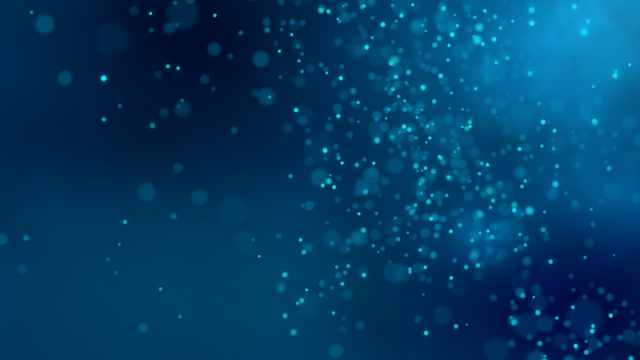
A Shadertoy shader for this background:

```glsl
// Glowing dust drifting through deep blue water light.
// Wide Gaussian pools tint the backdrop, fractal noise adds haze, and
// jittered grids scatter soft bokeh discs and sharp cyan sparks on top.

const float ASPECT = 16.0 / 9.0;
const vec3 SEA    = vec3(0.00, 0.20, 0.35);
const vec3 ABYSS  = vec3(0.00, 0.045, 0.16);
const vec3 TEAL   = vec3(0.00, 0.28, 0.41);
const vec3 NAVY   = vec3(0.00, 0.04, 0.25);
const vec3 AZURE  = vec3(0.00, 0.36, 0.56);
const vec3 SKY    = vec3(0.09, 0.68, 0.90);
const vec3 BOKEH  = vec3(0.01, 0.57, 0.74);
const vec3 SPARK  = vec3(0.08, 0.90, 0.95);

vec3 hash3(vec2 p) {
    vec3 q = fract(p.xyx * vec3(0.1031, 0.1030, 0.0973));
    q += dot(q, q.yxz + 33.33);
    return fract((q.xxy + q.yzz) * q.zyx);
}

float noise(vec2 p) {
    vec2 i = floor(p), f = fract(p);
    f = f * f * (3.0 - 2.0 * f);
    float low  = mix(hash3(i).x, hash3(i + vec2(1, 0)).x, f.x);
    float high = mix(hash3(i + vec2(0, 1)).x, hash3(i + vec2(1, 1)).x, f.x);
    return mix(low, high, f.y);
}

float fbm(vec2 p) {
    float sum = 0.0, amp = 0.5;
    for (int i = 0; i < 4; i++) {
        sum += amp * noise(p);
        p = mat2(1.6, 1.2, -1.2, 1.6) * p + 7.3;
        amp *= 0.5;
    }
    return sum;
}

// Elliptical Gaussian pool, 1 at its centre.
float pool(vec2 p, vec2 centre, vec2 radius) {
    vec2 d = (p - centre) / radius;
    return exp(-dot(d, d));
}

// Chance of finding a particle: a clumpy plume falling from the upper right.
float plume(vec2 p) {
    float d = 0.62 * pool(p, vec2(1.20, 0.68), vec2(0.28, 0.30));
    d += 0.36 * pool(p, vec2(1.15, 1.00), vec2(0.50, 0.20));
    d += 0.42 * pool(p, vec2(1.33, 0.40), vec2(0.20, 0.15));
    d += 0.34 * pool(p, vec2(1.60, 0.08), vec2(0.24, 0.15));
    d += 0.22 * pool(p, vec2(0.90, 0.13), vec2(0.15, 0.15));
    d += 0.24 * pool(p, vec2(1.00, 0.40), vec2(0.13, 0.20));
    d += 0.14 * pool(p, vec2(1.60, 0.75), vec2(0.20, 0.25));
    return d * mix(0.55, 1.5, smoothstep(0.25, 0.75, noise(p * 11.0)));
}

vec3 backdrop(vec2 p) {
    float haze = fbm(p * 5.0 + 2.0);
    vec3 col = SEA;
    col = mix(col, ABYSS, 0.98 * pool(p, vec2(0.52, 0.91), vec2(0.36, 0.31)));
    col = mix(col, ABYSS, 0.48 * pool(p, vec2(0.42, 0.61), vec2(0.55, 0.14)));
    col = mix(col, TEAL,  0.90 * pool(p, vec2(0.62, 0.18), vec2(0.55, 0.27)));
    col = mix(col, AZURE, 0.95 * pool(p, vec2(1.52, 0.82), vec2(0.42, 0.32)));
    col = mix(col, NAVY,  0.98 * pool(p, vec2(1.62, 0.13), vec2(0.42, 0.24)));
    col = mix(col, AZURE, 0.60 * pool(p, vec2(1.70, 0.48), vec2(0.22, 0.12)));
    col = mix(col, AZURE, 0.65 * pool(p, vec2(1.34, 0.34), vec2(0.12, 0.08)));
    col = mix(col, SKY,   0.95 * pool(p, vec2(1.78, 1.03), vec2(0.24, 0.22)));
    col = mix(col, SKY,   0.34 * pool(p, vec2(1.62, 0.88), vec2(0.34, 0.24)));
    // Smoky variation, strongest on the lit side
    float smoke = mix(0.22, 0.60, smoothstep(0.7, 1.5, p.x));
    return col * (1.0 + smoke * (haze - 0.47));
}

// Coverage of one grid of discs; blur is the edge width relative to radius.
float discs(vec2 p, float cell, float radius, float blur,
            float spread, float floorChance, float seed) {
    float cover = 0.0, pixel = 1.0 / iResolution.y;
    vec2 home = floor(p / cell);
    for (int y = -1; y <= 1; y++)
    for (int x = -1; x <= 1; x++) {
        vec2 id = home + vec2(x, y);
        vec3 place = hash3(id + seed);
        vec3 look = hash3(id + seed + 71.7);
        vec2 centre = (id + place.xy) * cell;
        float exists = step(place.z, floorChance + spread * plume(centre));
        float r = radius * mix(0.6, 1.25, look.x * look.x);
        float edge = max(r * blur, pixel * 0.8);
        float disc = 1.0 - smoothstep(r - edge, r + edge, length(p - centre));
        cover = max(cover, exists * disc * mix(0.4, 1.0, look.y));
    }
    return cover;
}

void mainImage(out vec4 fragColor, in vec2 fragCoord) {
    vec2 p = fragCoord / iResolution.xy * vec2(ASPECT, 1.0);
    vec3 col = backdrop(p);

    // Far, large and faint to near, small and bright
    col = mix(col, BOKEH, 0.20 * discs(p, 0.100, 0.040, 0.30, 0.80, 0.10, 11.0));
    col = mix(col, BOKEH, 0.36 * discs(p, 0.068, 0.021, 0.35, 0.90, 0.06, 37.0));
    col = mix(col, BOKEH, 0.48 * discs(p, 0.044, 0.013, 0.55, 0.95, 0.02, 53.0));
    col = mix(col, BOKEH, 0.70 * discs(p, 0.036, 0.008, 0.60, 0.60, 0.01, 67.0));

    // A few bright blurred grains
    col = mix(col, SPARK, 0.80 * discs(p, 0.090, 0.011, 0.70, 0.35, 0.00, 23.0));

    // Sparks with a faint halo sharing the same grid
    col += SPARK * 0.10 * discs(p, 0.044, 0.012, 0.90, 0.58, 0.014, 90.0);
    col = mix(col, SPARK, discs(p, 0.044, 0.0066, 0.45, 0.58, 0.014, 90.0));
    col = mix(col, SPARK, discs(p, 0.038, 0.0052, 0.50, 0.36, 0.008, 131.0));

    fragColor = vec4(clamp(col, 0.0, 1.0), 1.0);
}
```
